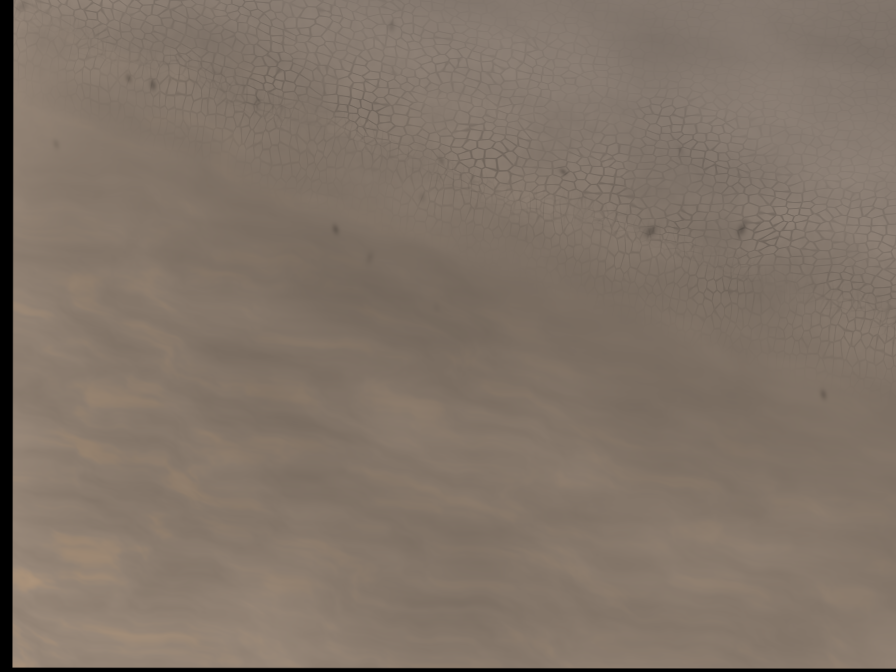
Write a WebGL 2 fragment shader that draws this texture.

```glsl
#version 300 es
precision highp float;
// Soft brown-grey membrane with a diagonal band of fine cell outlines.
// Gradient-noise clouds and streaks set the tone, two stretched Voronoi
// layers draw the cells, hashed dots add specks; a dark margin frames it.

#define BASE_LEVEL 0.497
#define CLOUD_GAIN 0.075
#define STREAK_GAIN 0.045
#define CELL_GAIN 0.085
#define FLAT_CELL vec2(0.021, 0.0125)
#define TALL_CELL vec2(0.0125, 0.021)
#define BAND_SLOPE 0.355
#define BAND_TOP 1.035
#define SPECK_GRID 0.125
#define SPECK_CHANCE 0.42
#define MARGIN vec2(0.0185, 0.0065)

uniform vec2 u_resolution;
out vec4 fragColor;

vec2 hash2(vec2 p) {
    vec3 q = fract(p.xyx * vec3(0.1031, 0.1030, 0.0973));
    q += dot(q, q.yzx + 33.33);
    return fract((q.xx + q.yz) * q.zy);
}

// Gradient noise, roughly -0.7 to 0.7
float corner(vec2 cell, vec2 f, vec2 o) {
    float a = 6.2832 * hash2(cell + o).x;
    return dot(vec2(cos(a), sin(a)), f - o);
}

float noise(vec2 p) {
    vec2 i = floor(p), f = p - i;
    vec2 w = f * f * f * (f * (f * 6.0 - 15.0) + 10.0);
    return mix(mix(corner(i, f, vec2(0, 0)), corner(i, f, vec2(1, 0)), w.x),
               mix(corner(i, f, vec2(0, 1)), corner(i, f, vec2(1, 1)), w.x), w.y);
}

float fbm(vec2 p) {
    float sum = 0.0, amp = 1.0;
    for (int i = 0; i < 4; i++) {
        sum += amp * noise(p);
        p = mat2(1.6, 1.2, -1.2, 1.6) * p + 7.3;
        amp *= 0.5;
    }
    return sum;
}

vec2 rotate(vec2 p, float a) {
    return vec2(cos(a) * p.x - sin(a) * p.y, sin(a) * p.x + cos(a) * p.y);
}

// Cell outlines: 1 on the border between two Voronoi cells
float outlines(vec2 p) {
    vec2 i = floor(p), f = p - i;
    float near = 8.0, next = 8.0;
    for (int y = -1; y <= 1; y++)
    for (int x = -1; x <= 1; x++) {
        vec2 o = vec2(x, y);
        float d = length(o + 0.14 + 0.72 * hash2(i + o) - f);
        next = min(next, max(near, d));
        near = min(near, d);
    }
    return 1.0 - smoothstep(0.0, 0.26, next - near);
}

// Scattered small dark specks, some oval and some faint
float specks(vec2 p) {
    vec2 g = floor(p / SPECK_GRID);
    float sum = 0.0;
    for (int y = -1; y <= 1; y++)
    for (int x = -1; x <= 1; x++) {
        vec2 c = g + vec2(x, y);
        vec2 place = hash2(c + 41.0), kind = hash2(c + 97.0);
        vec2 d = rotate(p - (c + place) * SPECK_GRID, kind.y * 2.0 - 1.0);
        float r = length(d * vec2(1.35, 0.85)) / mix(0.005, 0.009, kind.y);
        sum += step(kind.x, SPECK_CHANCE) * mix(0.3, 1.0, place.x) * exp(-r * r);
    }
    return sum;
}

void main() {
    vec2 p = gl_FragCoord.xy / u_resolution.y;
    float px = 1.0 / u_resolution.y;
    float d = p.y - (BAND_TOP - BAND_SLOPE * p.x);   // height above the band
    vec2 along = rotate(p, 0.36);

    // Broad light and cloudy mottling
    float level = BASE_LEVEL + CLOUD_GAIN * 0.6 * fbm(along * vec2(2.6, 5.0) + 3.7);
    level += 0.075 * exp(-p.x * 6.0) + 0.055 * exp(-p.y * 5.5);
    level += 0.028 * smoothstep(-0.15, 0.12, d);
    level -= 0.018 * exp(-pow((d + 0.23) / 0.13, 2.0));
    level -= 0.035 * exp(-dot((p - vec2(0.99, 0.94)) * vec2(9, 8), (p - vec2(0.99, 0.94)) * vec2(9, 8)));

    // Blurred streaks, strongest toward the lower left
    float low = 1.0 - smoothstep(-0.45, -0.1, d);
    float streak = fbm(rotate(p, 0.3) * vec2(7.0, 24.0) + 0.8 * fbm(p * 5.0));
    float cornerGlow = exp(-3.2 * length(p * vec2(1.3, 1.0) - vec2(0.05, 0.16)));
    level += STREAK_GAIN * streak * (0.2 + 0.35 * low + 0.6 * cornerGlow);

    // Cells lie flat above and stand upright below the band's centre
    vec2 warp = 0.009 * vec2(noise(p * 14.0), noise(p * 14.0 + 31.0));
    float bend = 0.34 - 0.14 * p.x;
    float flatCells = outlines(rotate(p + warp, bend) / FLAT_CELL);
    float tallCells = outlines(rotate(p + warp, 0.1) / TALL_CELL + 53.0);
    float upright = smoothstep(0.0, -0.09, d + 0.03 * noise(p * 6.0));
    float focus = smoothstep(-0.2, -0.04, d) * (1.0 - 0.85 * smoothstep(0.05, 0.24, d));
    float patchy = clamp(0.62 + 0.8 * fbm(p * 9.0 + 17.0), 0.12, 1.15);
    float cells = mix(flatCells, 0.7 * tallCells, upright);
    level -= CELL_GAIN * focus * patchy * (cells - 0.28);
    level += 0.012 * focus * noise(p * vec2(90.0, 70.0));
    level -= 0.13 * specks(p) * smoothstep(-0.32, -0.12, d) * (1.0 - smoothstep(0.08, 0.2, d));

    // Cooler in the upper right, orange in the lower-left streaks
    float cool = smoothstep(-0.25, 0.2, d);
    vec3 tint = mix(vec3(1.0, 0.893, 0.795), vec3(0.99, 0.9, 0.827), cool);
    vec3 color = level * tint;
    float amber = smoothstep(0.05, 0.6, streak) * (0.25 * low + cornerGlow);
    color += amber * vec3(0.035, 0.012, -0.016);

    // Dark margin at the left and bottom
    vec2 rim = MARGIN + vec2(0.0015 * p.y, -0.0012 * p.x);
    vec2 inside = smoothstep(rim - px, rim + px, p);
    fragColor = vec4(clamp(color, 0.0, 1.0) * inside.x * inside.y, 1.0);
}
```
